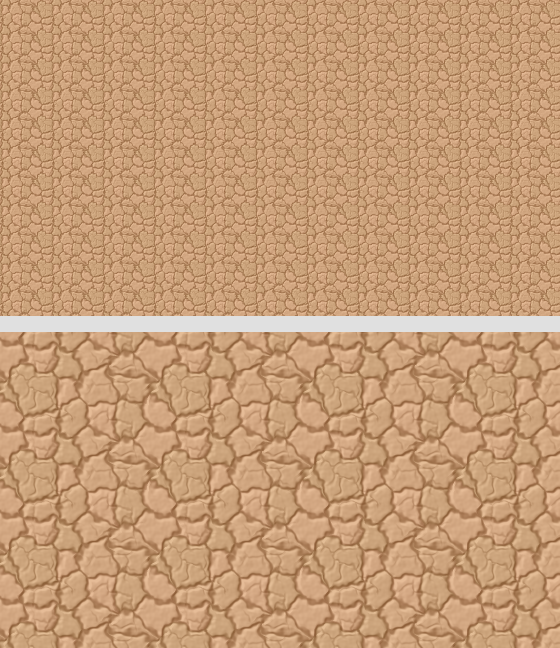
Top: the whole. Bottom: its middle third, enlarged.
This texture is drawn by a Shadertoy shader. Its source:

```glsl
// Cracked dry clay: one tile of embossed mud plates, repeated 11 x 11 times.
// Plates are a wrapped, weighted Voronoi diagram bent by gradient noise;
// a height field of plates and grain is lit from the upper left.

const vec2 REPEATS = vec2(11.0);
const vec2 TILE_SHIFT = vec2(0.01, 0.154);
const vec2 PLATE_GRID = vec2(5.0, 3.0);
const vec2 CHIP_GRID = vec2(8.0, 5.0);
const vec2 LARGE_PLATE = vec2(4.0, 1.0);
const vec2 LIGHT_STEP = vec2(-0.057, 0.057);   // in plate units
const vec3 CLAY_DARK = vec3(0.60, 0.42, 0.27);
const vec3 CLAY_LIGHT = vec3(0.87, 0.71, 0.56);
const vec3 PINK_TINT = vec3(0.015, -0.008, 0.008);

vec2 hash2(vec2 cell) {
    vec3 q = fract((cell.xyx + 17.0) * vec3(0.1031, 0.1030, 0.0973));
    q += dot(q, q.yzx + 33.33);
    return fract((q.xx + q.yz) * q.zy);
}

float cornerSlope(vec2 cell, vec2 offset, vec2 period) {
    float angle = 6.2832 * hash2(mod(cell, period)).x;
    return dot(vec2(cos(angle), sin(angle)), offset);
}

// Gradient noise that wraps once per tile
float gradientNoise(vec2 tile, vec2 period) {
    vec2 p = tile * period, i = floor(p), f = p - i;
    vec2 s = f * f * f * (f * (f * 6.0 - 15.0) + 10.0);
    vec2 e = vec2(1.0, 0.0);
    float low = mix(cornerSlope(i, f, period),
                    cornerSlope(i + e, f - e, period), s.x);
    float high = mix(cornerSlope(i + e.yx, f - e.yx, period),
                     cornerSlope(i + 1.0, f - 1.0, period), s.x);
    return mix(low, high, s.y);
}

// Wrapped power diagram: x = distance to the border, y = random plate value
vec2 plates(vec2 tile, vec2 grid, float largeWeight) {
    vec2 p = tile * grid, base = floor(p), f = p - base;
    vec2 nearest = vec2(0.0), second = vec2(1.0), plateId = vec2(0.0);
    float best = 9.0, next = 9.0;
    for (int y = -1; y <= 1; y++)
    for (int x = -1; x <= 1; x++) {
        vec2 cell = vec2(x, y), id = mod(base + cell, grid);
        bool large = largeWeight > 0.0 && id == LARGE_PLATE;
        vec2 site = large ? vec2(0.5) : 0.12 + 0.76 * hash2(id + grid);
        vec2 r = cell + site - f;
        float power = dot(r, r) - (large ? largeWeight : 0.0);
        if (power < best) {
            next = best;
            second = nearest;
            best = power;
            nearest = r;
            plateId = id;
        } else if (power < next) {
            next = power;
            second = r;
        }
    }
    float border = (next - best) / (2.0 * max(length(second - nearest), 0.05));
    return vec2(border, hash2(plateId + 5.0).y);
}

// Bend straight borders into ragged ones
vec2 ragged(vec2 tile) {
    vec2 coarse = vec2(gradientNoise(tile, vec2(9.0, 5.0)),
                       gradientNoise(tile + 0.37, vec2(9.0, 5.0)));
    vec2 fine = vec2(gradientNoise(tile, vec2(22.0, 13.0)),
                     gradientNoise(tile + 0.61, vec2(22.0, 13.0)));
    return tile + (0.28 * coarse + 0.12 * fine) / PLATE_GRID;
}

// x = height, y = crack darkness, z = random plate value
vec3 clayRelief(vec2 tile) {
    vec2 bent = ragged(tile);
    vec2 plate = plates(bent, PLATE_GRID, 0.5);
    vec2 chip = plates(bent, CHIP_GRID, 0.0);
    float chipped = smoothstep(-0.1, 0.25, gradientNoise(tile + 0.2, vec2(4.0, 3.0)));
    float grain = 0.30 * gradientNoise(tile, vec2(18.0, 10.0))
                + 0.22 * gradientNoise(tile, vec2(37.0, 21.0));
    float height = smoothstep(0.0, 0.2, plate.x)
                 + 0.45 * chipped * smoothstep(0.0, 0.16, chip.x) + grain;
    float crack = 1.0 - smoothstep(0.01, 0.11, plate.x);
    float hairline = chipped * (1.0 - smoothstep(0.0, 0.10, chip.x));
    return vec3(height, max(crack, 0.45 * hairline), plate.y);
}

vec3 clayColor(vec2 uv) {
    vec2 tile = uv * REPEATS - TILE_SHIFT;
    vec3 relief = clayRelief(tile);
    float slope = relief.x - clayRelief(tile + LIGHT_STEP / PLATE_GRID).x;
    float plateTone = relief.z - 0.5;
    float tone = 0.80 + 0.45 * slope - 0.62 * relief.y + 0.10 * plateTone;
    return mix(CLAY_DARK, CLAY_LIGHT, clamp(tone, -0.15, 1.1)) + PINK_TINT * plateTone;
}

void mainImage(out vec4 fragColor, in vec2 fragCoord) {
    // Average 2 x 2 samples to smooth the thin cracks
    vec3 sum = vec3(0.0);
    for (int k = 0; k < 4; k++) {
        vec2 jitter = vec2(k % 2, k / 2) * 0.5 - 0.25;
        sum += clayColor((fragCoord + jitter) / iResolution.xy);
    }
    fragColor = vec4(sum / 4.0, 1.0);
}
```
